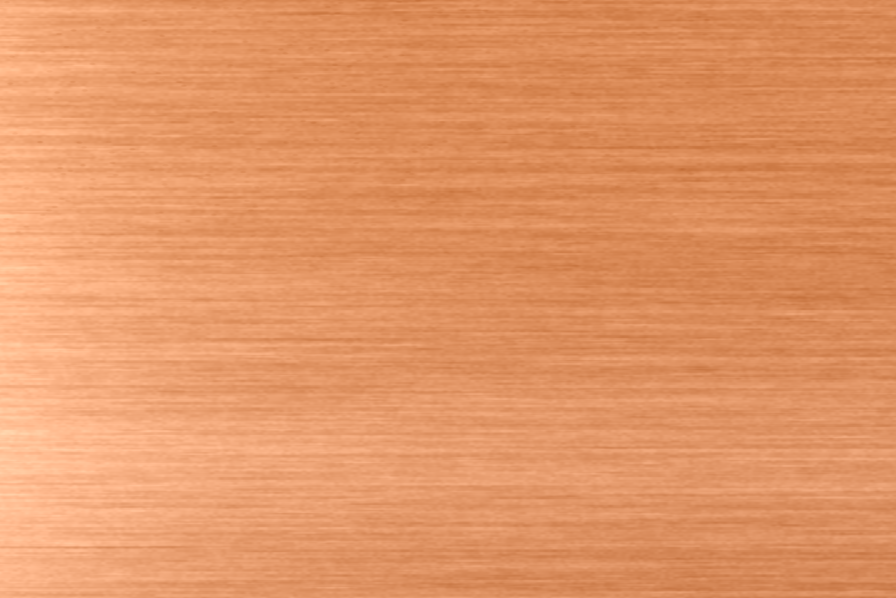
Reproduce this texture procedurally as a Shadertoy shader.

```glsl
const vec3 SHADE_COPPER = vec3(0.812, 0.488, 0.280);
const vec3 LIGHT_COPPER = vec3(0.982, 0.695, 0.512);
const vec3 ROSE_TINT = vec3(0.002, 0.014, 0.030);

float hash(vec2 p) {
    vec3 q = fract(vec3(p.xyx) * 0.1031);
    q += dot(q, q.yzx + 33.33);
    return fract((q.x + q.y) * q.z);
}

// One strand: random tones blended along x, shifted per row
float strand(float x, float row, float seed) {
    x += 17.0 * hash(vec2(row, seed));
    float cell = floor(x);
    float blend = smoothstep(0.0, 1.0, x - cell);
    vec2 key = vec2(cell, row + seed * 61.0);
    return mix(hash(key), hash(key + vec2(1.0, 0.0)), blend);
}

// Stacked strands, centred on zero; soft is the width of the row edges
float brushed(vec2 p, vec2 scale, float soft, float seed) {
    p = p * scale + 40.0;
    float row = floor(p.y);
    float blend = smoothstep(0.5 - 0.5 * soft, 0.5 + 0.5 * soft, p.y - row);
    return mix(strand(p.x, row, seed), strand(p.x, row + 1.0, seed), blend) - 0.5;
}

// Stretched cellular marks; share is the fraction of cells that hold one
float marks(vec2 p, vec2 scale, float radius, float share, float seed) {
    p *= scale;
    vec2 base = floor(p);
    float cover = 0.0;
    for (int j = -1; j <= 1; j++) {
        for (int i = -1; i <= 1; i++) {
            vec2 cell = base + vec2(i, j);
            vec2 key = cell + 50.0 + seed * 37.0;
            vec2 centre = cell + vec2(hash(key), hash(key + 113.0));
            float present = step(hash(key + 271.0), share);
            float dist = length(p - centre);
            cover = max(cover, present * (1.0 - smoothstep(radius * 0.3, radius, dist)));
        }
    }
    return cover;
}

float band(float y, float centre, float width) {
    float d = (y - centre) / width;
    return exp(-d * d);
}

// Broad reflection: bright left side, soft horizontal sheens
float sheen(vec2 uv) {
    float glow = exp(-uv.x * 3.7);
    float tone = 0.22 + 0.84 * glow;
    tone += 0.22 * glow * band(uv.y, 0.42, 0.30);
    tone += 0.14 * band(uv.y, 0.24, 0.09);
    tone -= 0.10 * band(uv.y, 0.03, 0.08);
    tone -= 0.07 * band(uv.y, 0.85, 0.25) * (1.0 - uv.x);
    return tone + 0.025 * sin(uv.y * 31.0 + 2.0 * sin(uv.x * 2.0 + uv.y * 9.0));
}

// Long continuous hairlines over faint wide bands, broken by fine grain
float brushing(vec2 p) {
    float tone = 0.16 * brushed(p, vec2(0.7, 16.0), 1.0, 1.0);
    tone += 0.12 * brushed(p, vec2(1.0, 50.0), 1.0, 2.0);
    tone += 0.26 * brushed(p, vec2(1.6, 130.0), 0.6, 3.0);
    tone += 0.32 * brushed(p, vec2(5.0, 215.0), 0.6, 4.0);
    tone += 0.20 * brushed(p, vec2(40.0, 190.0), 0.7, 5.0);
    return tone + 0.20 * brushed(p, vec2(130.0, 240.0), 0.7, 6.0);
}

void mainImage(out vec4 fragColor, in vec2 fragCoord) {
    vec2 uv = fragCoord / iResolution.xy;
    vec2 p = fragCoord / iResolution.y;

    float tone = sheen(uv) + brushing(p);

    // Fine pale and dark dashes, small pits and one long scratch
    float pitted = smoothstep(0.35, 0.75, uv.y) * (1.0 - 0.6 * uv.x);
    tone += 0.16 * marks(p, vec2(10.0, 190.0), 0.50, 0.07, 1.0);
    tone -= 0.14 * marks(p, vec2(12.0, 190.0), 0.50, 0.07, 2.0);
    tone -= 0.22 * pitted * marks(p, vec2(60.0, 140.0), 0.42, 0.05, 3.0);
    tone -= 0.35 * band(uv.y, 0.085, 0.002) * (1.0 - smoothstep(0.1, 0.35, uv.x));

    // Warm orange above, rosier copper below and to the right
    float rose = smoothstep(0.75, 0.15, uv.y) + 0.5 * uv.x - 0.35;
    vec3 color = mix(SHADE_COPPER, LIGHT_COPPER, tone) + ROSE_TINT * rose;
    fragColor = vec4(clamp(color, 0.0, 1.0), 1.0);
}
```
